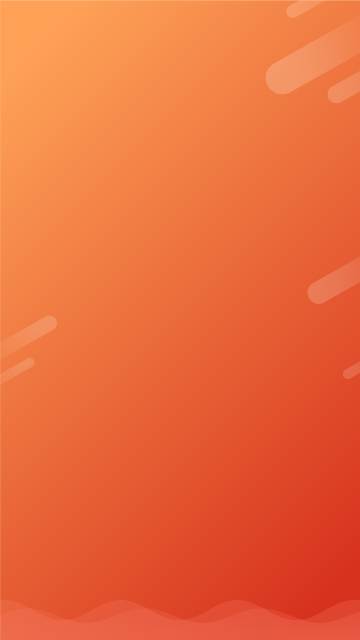
Give the GLSL for this background, as a WebGL 2 fragment shader.

```glsl
#version 300 es
precision highp float;
// Warm diagonal gradient with fading slanted capsules and two layers of waves at the foot.
uniform vec2 u_resolution;
out vec4 fragColor;

const float TAU = 6.2831853;

// Coverage of a shape from its signed distance, softened over one pixel.
float coverage(float dist) {
    return 1.0 - smoothstep(-0.5, 0.5, dist * u_resolution.x);
}

// Streak with a round head; fades along its tail.
float streak(vec2 p, vec2 head, float radius, vec2 dir, float tail) {
    vec2 q = p - head;
    float along = clamp(dot(q, dir), 0.0, tail);
    float fade = 1.0 - smoothstep(0.0, tail, along);
    return coverage(length(q - dir * along) - radius) * fade;
}

// Filled wave with a crest at crestX, measured up from the lower edge.
float wave(vec2 p, float crestX, float level, float height) {
    float phase = (p.x - crestX) * TAU / 0.324;
    float slope = height * TAU / 0.324 * sin(phase);
    float dist = p.y - level - height * cos(phase);
    return coverage(dist / sqrt(1.0 + slope * slope));
}

void main() {
    // Canvas widths: up is measured from the foot, down from the top.
    vec2 up = gl_FragCoord.xy / u_resolution.x;
    float canvasHeight = u_resolution.y / u_resolution.x;
    vec2 down = vec2(up.x, canvasHeight - up.y);

    // Diagonal background
    float t = clamp((down.x + down.y - 0.231) / 2.338, 0.0, 1.0);
    vec3 color = mix(vec3(0.995, 0.63, 0.338), vec3(0.842, 0.195, 0.115), t);

    // Streaks: head x, head y, radius, opacity
    vec4 streaks[7] = vec4[7](
        vec4(0.784, 0.216, 0.046, 0.23), vec4(0.935, 0.262, 0.025, 0.20),
        vec4(0.813, 0.032, 0.018, 0.20), vec4(0.885, 0.813, 0.031, 0.20),
        vec4(0.966, 1.039, 0.014, 0.17), vec4(0.137, 0.898, 0.021, 0.19),
        vec4(0.083, 1.007, 0.013, 0.17));
    for (int i = 0; i < 7; i++) {
        vec4 s = streaks[i];
        float side = s.x < 0.5 ? -1.0 : 1.0;
        vec2 dir = side * normalize(vec2(0.87, -0.49));
        float tail = 0.15 + 5.0 * s.z;
        color = mix(color, vec3(1.0, 0.95, 0.88), s.w * streak(down, s.xy, s.z, dir, tail));
    }

    // Back and front waves, the front one brighter toward the foot
    vec3 foam = vec3(0.98, 0.51, 0.42);
    color = mix(color, foam, 0.23 * wave(up, 0.336, 0.083, 0.028));
    float frontGlow = mix(0.30, 0.18, smoothstep(0.0, 0.09, up.y));
    color = mix(color, foam, frontGlow * wave(up, 0.402, 0.068, 0.020));

    // Thin pale rim along the top and left edges
    float rim = max(coverage(down.y - 0.0025), 0.5 * coverage(down.x - 0.0025));
    color = mix(color, vec3(1.0, 0.85, 0.72), 0.3 * rim);

    fragColor = vec4(color, 1.0);
}
```
